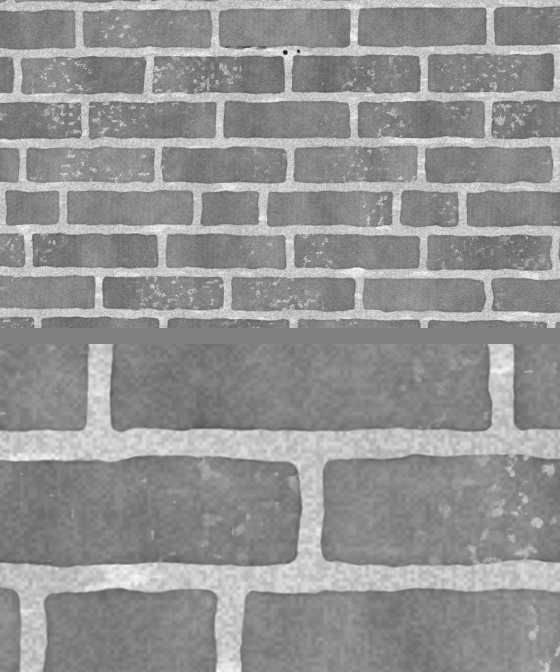
Top, the full canvas; bottom, a detail of the centre.
Give the GLSL for this texture, as a WebGL 1 fragment shader.

```glsl
precision highp float;
// Weathered grey brick wall in running bond, with one course of alternating headers.

uniform vec2 u_resolution;

#define COURSE_TOP 0.0133      // first bed joint, measured from the top
#define COURSE_HEIGHT 0.1444   // height of the first course
#define COURSE_SHRINK 0.00133  // quadratic shrink of courses downwards
#define BRICK_PITCH 0.4156     // brick length plus one joint
#define BED_JOINT 0.0275
#define HEAD_JOINT 0.0245
#define HEADER_COURSE 4.0
#define CORNER_RADIUS 0.011
#define ROUGHNESS 0.014
#define BRICK_TONE 0.515
#define MORTAR_TONE 0.775

struct Brick {
  vec2 pos;     // position relative to the brick centre
  vec2 extent;  // half size
  vec2 id;
};

float hash(vec2 p) {
  return fract(sin(dot(p, vec2(127.1, 311.7))) * 43758.5453);
}

float noise(vec2 p) {
  vec2 i = floor(p), f = fract(p);
  f = f * f * (3.0 - 2.0 * f);
  return mix(mix(hash(i), hash(i + vec2(1.0, 0.0)), f.x),
             mix(hash(i + vec2(0.0, 1.0)), hash(i + 1.0), f.x), f.y);
}

float fbm(vec2 p) {
  float sum = 0.0, amp = 0.533;
  for (int i = 0; i < 4; i++) {
    sum += amp * noise(p);
    p = p * 2.03 + 17.3;
    amp *= 0.5;
  }
  return sum;
}

float roundedBox(vec2 p, vec2 extent, float radius) {
  vec2 q = abs(p) - extent + radius;
  return length(max(q, 0.0)) + min(max(q.x, q.y), 0.0) - radius;
}

float jointShift(float joint, float row) {
  return (hash(vec2(joint + 3.0, row + 7.0)) - 0.5) * 0.016;
}

Brick findBrick(vec2 p) {
  // Courses fan out slightly and shrink towards the bottom
  float y = p.y - (p.x - 0.853) * (p.y - 0.51) * 0.0176;
  float root = COURSE_HEIGHT * COURSE_HEIGHT - 4.0 * COURSE_SHRINK * (y - COURSE_TOP);
  float course = (COURSE_HEIGHT - sqrt(max(root, 0.0))) / (2.0 * COURSE_SHRINK);
  float row = floor(course);
  float height = COURSE_HEIGHT - 2.0 * COURSE_SHRINK * (row + 0.5);

  // Bond: half-brick offset, plus half bricks in the header course
  float isHeaderCourse = 1.0 - step(0.5, abs(row - HEADER_COURSE));
  float pitch = BRICK_PITCH - 0.0032 * row;
  float offset = 0.2467 + 0.0082 * row - pitch * (0.5 * mod(row, 2.0) + 0.2 * isHeaderCourse);
  float u = (p.x - offset) / pitch;
  float period = 1.0 + 0.5 * isHeaderCourse;
  float start = floor(u / period) * period;
  float header = step(1.0, u - start);
  float left = start + header;
  float right = left + 1.0 - 0.5 * header;

  float x0 = offset + left * pitch + jointShift(left, row);
  float x1 = offset + right * pitch + jointShift(right, row);
  vec2 pos = vec2(p.x - 0.5 * (x0 + x1), (fract(course) - 0.5) * height);
  vec2 extent = 0.5 * vec2(x1 - x0 - HEAD_JOINT, height - BED_JOINT);
  return Brick(pos, extent, vec2(left, row));
}

float brickShade(vec2 p, vec2 id, float d) {
  float seed = hash(id + 21.0);
  vec2 q = p + seed * 37.0;
  float tone = BRICK_TONE + (seed - 0.5) * 0.07;
  tone += (fbm(q * vec2(10.0, 2.5)) - 0.5) * 0.2;   // vertical kiln bands
  tone += (fbm(q * 32.0) - 0.5) * 0.09;             // mottling
  tone += (noise(p * 240.0) - 0.5) * 0.09;          // grain
  float worn = smoothstep(0.47, 0.72, fbm(q * vec2(8.0, 5.0)) + (hash(id + 5.0) - 0.5) * 0.2);
  float flecks = smoothstep(0.52, 0.72, fbm(q * 75.0));
  tone += worn * flecks * 0.24;
  tone += smoothstep(0.9, 0.98, noise(q * 135.0)) * 0.13;
  tone -= 0.035 * smoothstep(-0.014, 0.0, d);
  return tone - 0.07 * smoothstep(-0.005, -0.001, d) * noise(p * 38.0);
}

float mortarShade(vec2 p) {
  float tone = MORTAR_TONE + (fbm(p * 14.0) - 0.5) * 0.11;
  tone += (noise(p * 260.0) - 0.5) * 0.17;          // sand
  return tone + 0.1 * smoothstep(0.6, 0.74, fbm(p * vec2(13.0, 42.0)));
}

void main() {
  vec2 p = gl_FragCoord.xy / u_resolution.y;
  p.y = 1.0 - p.y;
  float soft = 0.75 / u_resolution.y + 0.0008;

  // Ragged brick edges
  vec2 warp = vec2(fbm(p * 22.0), fbm(p * 22.0 + 40.0)) - 0.5;
  Brick b = findBrick(p + ROUGHNESS * warp);
  float d = roundedBox(b.pos, b.extent, CORNER_RADIUS);
  float shade = mix(brickShade(p, b.id, d), mortarShade(p), smoothstep(-soft, soft, d));

  // Crumbled bed joint: a thin crevice and two pits
  vec2 crevice = vec2(max(abs(p.x - 0.775) - 0.085, 0.0), p.y - 0.147 - 0.008 * warp.y);
  float crack = 1.0 - smoothstep(0.001, 0.001 + 2.0 * soft, length(crevice));
  shade -= 0.35 * crack * smoothstep(0.3, 0.6, noise(p * 45.0));
  for (int i = 0; i < 2; i++) {
    float k = float(i);
    float pit = length(p + 0.01 * warp - vec2(0.869 + 0.042 * k, 0.160 - 0.002 * k));
    float radius = 0.0065 - 0.002 * k;
    shade = mix(shade, 0.12, 1.0 - smoothstep(radius - soft, radius + soft, pit));
  }

  gl_FragColor = vec4(vec3(clamp(shade, 0.0, 1.0)), 1.0);
}
```
